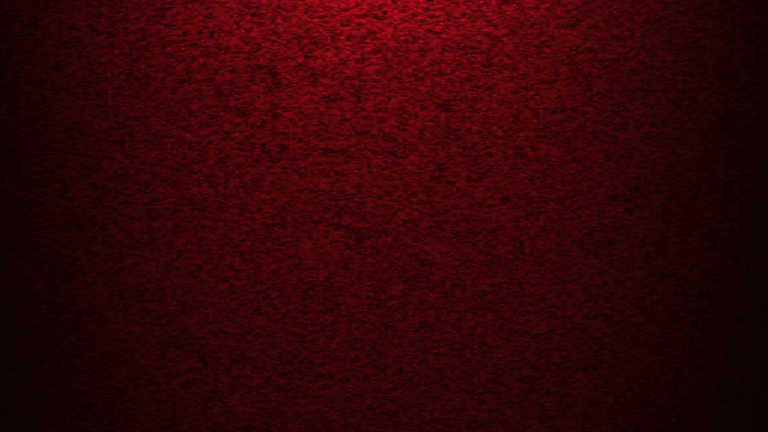
This texture is drawn by a Shadertoy shader. Its source:

```glsl
float hash(vec2 p) {
    vec3 q = fract(vec3(p.xyx) * 0.1031);
    q += dot(q, q.yzx + 33.33);
    return fract((q.x + q.y) * q.z);
}

float noise(vec2 p) {
    vec2 cell = floor(p), f = fract(p);
    f = f * f * (3.0 - 2.0 * f);
    return mix(mix(hash(cell), hash(cell + vec2(1, 0)), f.x),
               mix(hash(cell + vec2(0, 1)), hash(cell + vec2(1, 1)), f.x), f.y);
}

// Short, fine fibres, gently tilted by a small warp
float fibres(vec2 p) {
    p.y += 0.009 * (noise(p * vec2(38.0, 45.0)) - 0.5);
    float grain = 0.46 * noise(p * vec2(82.0, 205.0))
                + 0.42 * noise(p * vec2(145.0, 285.0) + 17.3)
                + 0.12 * noise(p * vec2(40.0, 110.0) + 41.7);
    return grain - 0.5;
}

// Sparse bright flecks, each a soft ellipse inside a jittered cell
float flecks(vec2 p) {
    vec2 grid = p * vec2(65.0, 120.0);
    vec2 cell = floor(grid);
    vec2 centre = 0.35 + 0.3 * vec2(hash(cell + 5.1), hash(cell + 9.7));
    float spot = 1.0 - smoothstep(0.05, 0.35, length(fract(grid) - centre));
    return spot * smoothstep(0.9, 1.0, hash(cell + 71.0));
}

void mainImage(out vec4 fragColor, in vec2 fragCoord) {
    vec2 uv = fragCoord / iResolution.xy;
    vec2 p = fragCoord / iResolution.y;
    float side = abs(uv.x - 0.49) * 2.0;

    // Light falling from the top edge, dying off towards both sides
    float light = (0.16 + 0.19 * uv.y) * exp(-1.45 * pow(side, 2.7));
    float glow = 0.19 * exp(-7.0 * (1.0 - uv.y) - 6.0 * side * side);
    light += glow;

    // Broad, faint unevenness of the sheet
    light *= 0.97 + 0.06 * noise(p * vec2(6.0, 16.0));

    // Fibre relief and flecks
    float red = light * max(0.2, 1.0 + 1.4 * fibres(p));
    float fleck = flecks(p) * light;
    red += 0.5 * fleck;

    vec3 color = red * vec3(1.0, 0.06, 0.115);
    color += fleck * vec3(0.0, 0.12, 0.12) + glow * vec3(0.0, 0.01, 0.09);
    color += vec3(0.006, 0.004, 0.003);
    fragColor = vec4(color, 1.0);
}
```
